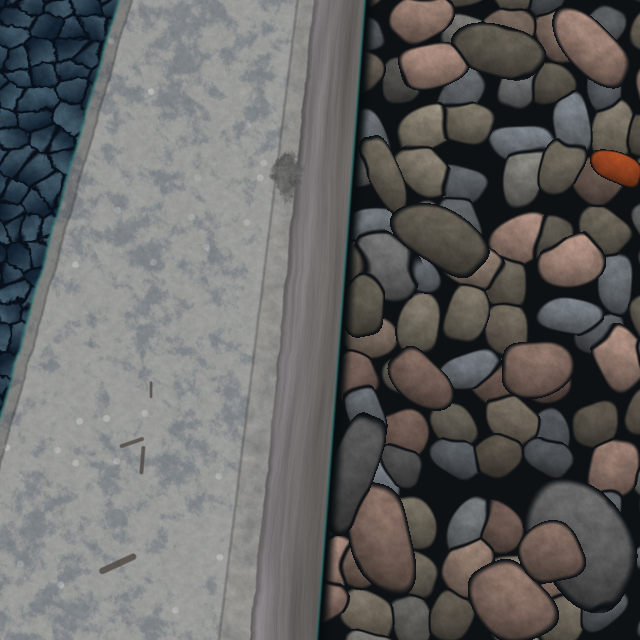
Reproduce this texture procedurally as a WebGL 1 fragment shader.

```glsl
precision highp float;
// A leaning concrete kerb between dark blue gravel (left) and pebbles (right).
// Pebbles are domes stacked on a jittered grid, gravel is faceted cellular
// noise, and the concrete is mottled by layered, warped sines.
uniform vec2 u_resolution;

struct Pile { vec2 slope; float top; float below; float rim; vec3 tint; };

float hash(vec2 p) {
  p = fract(p * vec2(.1731, .2317));
  p += dot(p, p.yx + 19.19);
  return fract((p.x + p.y) * p.x * 7.13);
}
vec2 hash2(vec2 p) { return vec2(hash(p + 3.7), hash(p.yx + 41.3)); }

float sines(vec2 p) {
  float sum = 0., amp = .5;
  for (int i = 0; i < 5; i++) {
    sum += amp * sin(p.x + 1.7 * sin(p.y * .8)) * sin(p.y + 1.3 * sin(p.x * .7));
    p = mat2(1.6, 1.2, -1.2, 1.6) * p + 1.3;
    amp *= .65;
  }
  return sum;
}

// Offset to the nearest seed, gap to the second nearest, seed id
vec4 cellular(vec2 p) {
  vec4 best = vec4(0);
  float d1 = 9., d2 = 9.;
  for (int k = 0; k < 9; k++) {
    vec2 cell = floor(p) + vec2(mod(float(k), 3.), floor(float(k) / 3.)) - 1.;
    vec2 offset = p - cell - .1 - .8 * hash2(cell);
    float d = length(offset);
    if (d < d1) { d2 = d1; d1 = d; best = vec4(offset, 0., hash(cell + 9.1)); }
    else d2 = min(d2, d);
  }
  best.z = d2 - d1;
  return best;
}

float line(float d, float width) { return smoothstep(width, 0., abs(d)); }

float stroke(vec2 p, vec2 a, vec2 b, float width) {
  vec2 ab = b - a;
  float d = length(p - a - ab * clamp(dot(p - a, ab) / dot(ab, ab), 0., 1.));
  return smoothstep(width + .0015, width - .0015, d);
}

void lay(inout Pile s, vec2 p, vec2 c, vec2 r, float angle, float lift, vec3 tint) {
  mat2 turn = mat2(cos(angle), -sin(angle), sin(angle), cos(angle));
  vec2 q = turn * (p - c) / r;
  q += .08 * sin(q.yx * 2.6 + angle * 7. + c.yx * 40.);
  float k = pow(dot(pow(abs(q), vec2(2.5)), vec2(1)), .4);
  float key = lift + 1. - k * k;
  if (k < 1.) {
    if (key > s.top) s = Pile(q * turn, key, s.top, k, tint);
    else s.below = max(s.below, key);
  }
}

vec3 pebbles(vec2 p) {
  Pile s = Pile(vec2(0), -1., -1., 1., vec3(0));
  vec3 grey = vec3(.37, .37, .37), pink = vec3(.51, .42, .38), olive = vec3(.36, .34, .3);
  float size = .076;
  for (int k = 0; k < 9; k++) {
    vec2 cell = floor(p / size) + vec2(mod(float(k), 3.), floor(float(k) / 3.)) - 1.;
    vec2 h = hash2(cell), g = hash2(cell + 17.);
    vec3 tint = mix(mix(vec3(.36, .38, .4), olive * 1.15, smoothstep(.2, .5, g.y)), pink, smoothstep(.55, .85, g.y));
    vec2 r = size * mix(vec2(.5, .36), vec2(.72, .54), vec2(h.x, g.y));
    lay(s, p, (cell + .2 + .6 * h) * size, r, g.x * 3.1, .6 * h.y, tint * mix(.75, 1.25, h.x));
  }
  // Larger stones resting on the pile
  lay(s, p, vec2(.69, .626), vec2(.08, .044), -.55, 1.6, olive);
  lay(s, p, vec2(.6, .73), vec2(.026, .066), .35, 1.2, olive * 1.1);
  lay(s, p, vec2(.605, .585), vec2(.06, .048), -.6, .9, grey * 1.1);
  lay(s, p, vec2(.569, .522), vec2(.034, .051), 0., 1.3, olive);
  lay(s, p, vec2(.965, .737), vec2(.044, .024), -.45, 1.5, vec3(.6, .27, .13));
  lay(s, p, vec2(.908, .15), vec2(.105, .076), -.8, 1.3, grey);
  lay(s, p, vec2(.862, .135), vec2(.05, .048), .2, 2.4, pink * .93);
  lay(s, p, vec2(.8, .06), vec2(.072, .055), -.8, 1.9, pink);
  lay(s, p, vec2(.597, .16), vec2(.048, .09), .2, 1.3, pink * .95);
  lay(s, p, vec2(.553, .265), vec2(.036, .098), -.3, 1.5, grey * .85);
  lay(s, p, vec2(.657, .408), vec2(.058, .036), -.8, 1.5, pink * .88);
  lay(s, p, vec2(.837, .425), vec2(.057, .045), 0., 1.5, pink);
  lay(s, p, vec2(.675, .898), vec2(.055, .036), .1, 1.2, pink * 1.22);
  lay(s, p, vec2(.78, .92), vec2(.072, .041), -.4, 1.2, olive);
  lay(s, p, vec2(.925, .925), vec2(.075, .038), -.7, 1.5, pink * 1.15);
  float light = .95 + .28 * dot(s.slope, vec2(.2, .95)) - .15 * s.rim * s.rim;
  float crease = smoothstep(0., .3, s.top - s.below) * smoothstep(1., .84, s.rim);
  return mix(vec3(.05, .065, .08), s.tint * light * (1. + .13 * sines(p * 90.)), crease);
}

vec3 gravel(vec2 p) {
  vec4 c = cellular(p * vec2(24, 29) + .25 * sines(p * 30.));
  float facet = dot(c.xy, cos(c.w * 40. + vec2(0, 1.6)));
  vec3 rock = mix(vec3(.07, .13, .19), vec3(.23, .32, .38), clamp(c.w * .7 + facet + .15, 0., 1.));
  return mix(vec3(.03, .06, .1), rock * (1. + .15 * sines(p * 120.)), smoothstep(.02, .2, c.z));
}

vec3 concrete(vec2 p) {
  float mottle = smoothstep(-.1, .7, sines(p * 55.) + .5 * sines(p * 11.));
  vec3 c = mix(vec3(.6, .605, .595), vec3(.49, .51, .53), mottle) + .03 * sines(p * 170.);
  vec4 fleck = cellular(p * 19.);
  c += .1 * smoothstep(.13, .07, length(fleck.xy)) * smoothstep(.75, .9, fleck.w);
  float marks = stroke(p, vec2(.236, .402), vec2(.236, .38), .002)
    + stroke(p, vec2(.19, .303), vec2(.222, .314), .003)
    + stroke(p, vec2(.224, .3), vec2(.221, .262), .003)
    + stroke(p, vec2(.16, .108), vec2(.208, .13), .005);
  return mix(c, vec3(.3, .27, .25), .8 * min(marks, 1.));
}

void main() {
  vec2 p = gl_FragCoord.xy / u_resolution;
  float wobble = .0025 * sines(vec2(3, p.y * 35.)), soft = .002;
  float rim = p.x - .285 * (p.y - .35) - wobble;
  float inner = p.x - .342 - .123 * p.y, outer = p.x - .39 - .1 * p.y - wobble;
  float gap = p.x - .495 - .075 * p.y;
  // Kerb top, raised lip, streaked side face and a broken chip
  float lip = smoothstep(-soft, soft, inner);
  vec3 kerb = concrete(p) * (1. - .18 * smoothstep(.024, .016, rim) - .2 * line(rim - .02, .004));
  kerb = mix(kerb, vec3(.55, .545, .53) * (1. + .14 * sines(p * 80.)), .75 * lip) * (1. - .2 * line(inner, .004));
  float t = outer / (outer - gap), streak = sines(vec2(t * 11. + .6 * sin(p.y * 9.), p.y * 5.));
  vec3 side = mix(vec3(.48, .465, .475), vec3(.4, .385, .375), smoothstep(.1, .8, t));
  kerb = mix(kerb, side * (1. + .15 * streak) * (1. - .25 * line(t, .12)), smoothstep(-soft, soft, outer));
  float chip = length((p - vec2(.449, .725)) / vec2(.024, .038)) + .35 * sines(p * 90.);
  kerb = mix(kerb, vec3(.35) * (1. + .3 * sines(p * 130.)), .8 * smoothstep(1.1, .7, chip));
  // Beds, contact shadow and teal fringes
  vec3 color = mix(gravel(p), kerb, smoothstep(-soft, soft, rim));
  vec3 bed = mix(vec3(.03, .05, .06), pebbles(p), smoothstep(.004, .024, gap));
  color = mix(color, bed, smoothstep(-soft, soft, gap));
  color = mix(color, vec3(.18, .45, .44), .6 * max(line(rim, .005), line(gap, .004)));
  gl_FragColor = vec4(color, 1);
}
```
